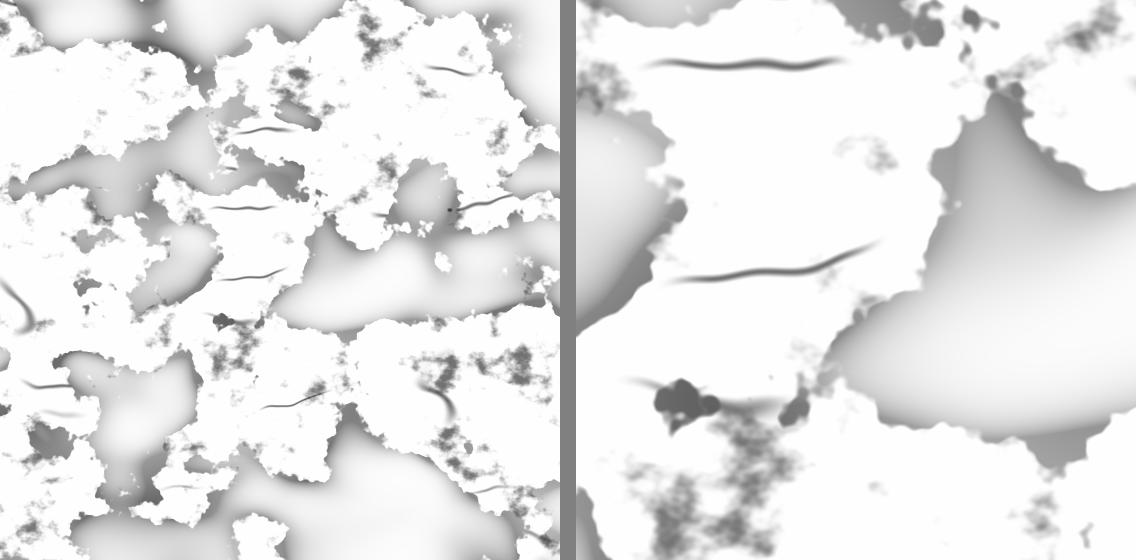
Left: the whole. Right: its middle third, enlarged.
This texture map is drawn by a WebGL 1 fragment shader. Its source:

```glsl
precision highp float;
// Ambient occlusion map of pitted, crumbling stone: white plateaus, broad pits
// shaded dark at the walls and pale in the middle, grey grime and thin cracks.
// Warped gradient noise gives pit depth; finer fractal noise frays the edges.

uniform vec2 u_resolution;

#define PIT_SCALE 3.1      // broad pits across the canvas
#define PIT_LEVEL 0.045    // higher leaves fewer pits
#define EDGE_FRAY 0.30     // raggedness of the pit outlines
#define EDGE_SOFT 0.025    // softness of the pit outlines
#define PIT_FALLOFF 6.5    // how fast pits brighten inwards
#define WALL_DARK 0.42     // occlusion at the pit walls
#define GRIME_LEVEL 0.24   // higher leaves cleaner plateaus
#define GRIME_DARK 0.55    // strongest grime
#define CRACK_DARK 0.55    // strongest crack
#define PAPER 0.995        // unoccluded white

// Unit gradient at a lattice point.
vec2 gradient(vec2 cell) {
  float a = 6.2832 * fract(sin(dot(cell, vec2(127.1, 311.7))) * 43758.5453);
  return vec2(cos(a), sin(a));
}

// Gradient noise, roughly -0.7 to 0.7.
float noise(vec2 p) {
  vec2 i = floor(p), f = fract(p);
  vec2 u = f * f * f * (f * (f * 6.0 - 15.0) + 10.0);
  vec2 e = vec2(1.0, 0.0);
  float low = mix(dot(gradient(i), f), dot(gradient(i + e), f - e), u.x);
  float high = mix(dot(gradient(i + e.yx), f - e.yx),
                   dot(gradient(i + e.xx), f - e.xx), u.x);
  return mix(low, high, u.y);
}

// Four octaves, rotated so that the lattices do not line up.
float fractal(vec2 p) {
  float sum = 0.0, gain = 1.0;
  for (int i = 0; i < 4; i++) {
    sum += gain * noise(p);
    p = mat2(1.6, 1.2, -1.2, 1.6) * p + 17.3;
    gain *= 0.55;
  }
  return sum;
}

// Smooth pit depth, positive inside; pits grow towards top and bottom.
float pitDepth(vec2 p, float height) {
  vec2 warp = vec2(noise(p * 5.0 + 3.7), noise(p * 5.0 + 41.2));
  vec2 q = (p + 0.07 * warp) * vec2(1.0, 1.25) * PIT_SCALE;
  float outer = smoothstep(0.15, 0.5, abs(height - 0.5));
  float broad = noise(q + 8.4) * mix(0.85, 1.25, outer);
  float small = noise(q * 2.3 + 23.1) * mix(0.85, 0.5, outer);
  return broad + small + 0.14 * (outer - 0.4) - PIT_LEVEL;
}

void main() {
  vec2 p = gl_FragCoord.xy / u_resolution.y;
  float height = gl_FragCoord.y / u_resolution.y;

  // Pits with frayed outlines
  float depth = pitDepth(p, height);
  float frayed = depth + EDGE_FRAY * fractal(p * 17.0 + 5.9);
  float pit = smoothstep(-EDGE_SOFT, EDGE_SOFT, frayed);
  float wall = WALL_DARK * (1.0 + 0.9 * noise(p * 6.0 + 61.0));
  float pitShade = PAPER - wall * exp(-PIT_FALLOFF * max(depth, 0.0));

  // Grime in patches, denser beside the pits
  float rim = smoothstep(-0.16, 0.0, frayed);
  float patches = noise(p * vec2(8.0, 10.0) + 77.0)
                + 0.8 * fractal(p * vec2(22.0, 27.0) + 31.0) + 0.14 * rim;
  float grime = GRIME_DARK * smoothstep(GRIME_LEVEL, GRIME_LEVEL + 0.62, patches);

  // Sparse, mostly level cracks
  vec2 bent = p + 0.012 * vec2(noise(p * 22.0), noise(p * 22.0 + 9.0));
  float line = abs(noise(bent * vec2(2.5, 8.0) + 53.0));
  float crack = CRACK_DARK * (1.0 - smoothstep(0.0, 0.035, line))
              * smoothstep(0.16, 0.38, noise(p * 5.5 + 95.0));

  float plateau = PAPER * (1.0 - grime) * (1.0 - crack);
  float shade = mix(plateau, pitShade, pit);
  gl_FragColor = vec4(vec3(clamp(shade, 0.0, 1.0)), 1.0);
}
```
